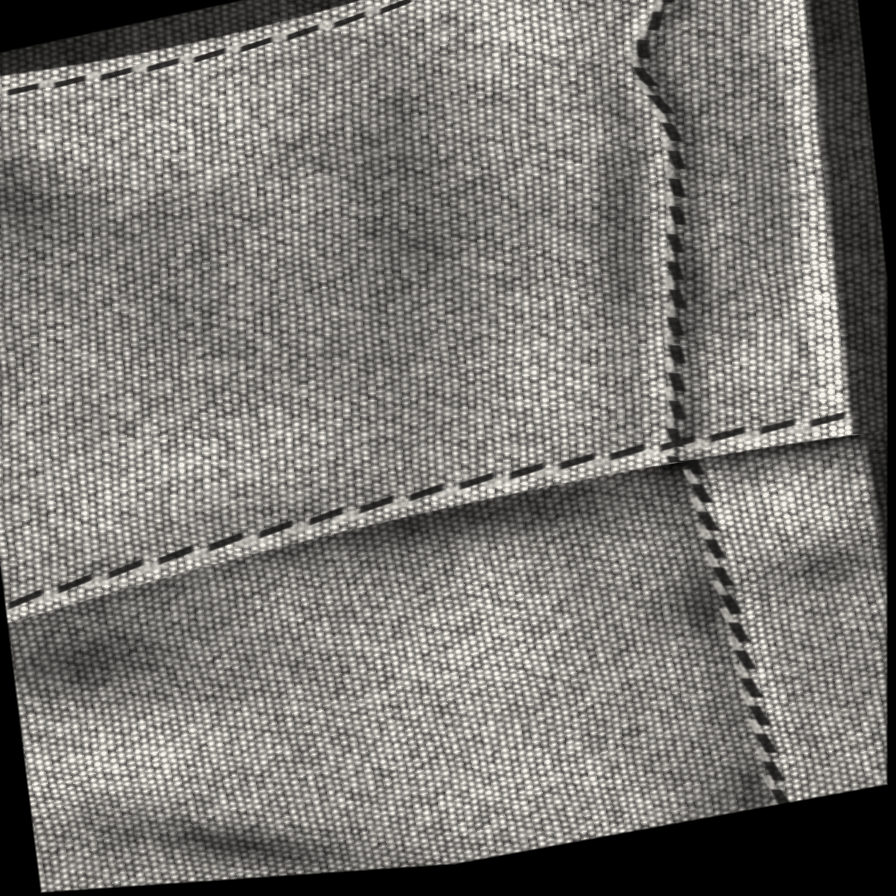
This texture is drawn by a Shadertoy shader. Its source:

```glsl
// Creased grey twill cloth with stitched seams, lying on a black ground.

const float TAU = 6.2831853;

float hash(vec2 p) {
    vec3 q = fract(p.xyx * 0.1031);
    q += dot(q, q.yzx + 33.33);
    return fract((q.x + q.y) * q.z);
}

float noise(vec2 p) {
    vec2 i = floor(p), f = fract(p);
    f = f * f * (3.0 - 2.0 * f);
    return mix(mix(hash(i), hash(i + vec2(1, 0)), f.x),
               mix(hash(i + vec2(0, 1)), hash(i + vec2(1, 1)), f.x), f.y);
}

float fbm(vec2 p) {
    float sum = 0.0, gain = 0.5;
    for (int i = 0; i < 4; i++) {
        sum += gain * noise(p);
        p = mat2(1.6, 1.2, -1.2, 1.6) * p + 7.3;
        gain *= 0.5;
    }
    return sum;
}

// Soft elliptical fold; slope shears it along x.
float fold(vec2 p, vec2 centre, vec2 radius, float slope) {
    vec2 d = p - centre;
    d.y -= slope * d.x;
    d /= radius;
    return exp(-dot(d, d));
}

float ridge(float d, float width) { return exp(-d * d / (width * width)); }

// Signed thread relief: ribbed columns crossed by staggered rows.
float weave(vec2 p, float lean) {
    vec2 q = vec2(p.x + lean * p.y, p.y - lean * p.x);
    q += 0.006 * (vec2(noise(p * 14.0), noise(p * 14.0 + 40.0)) - 0.5);
    q /= vec2(0.0093, 0.0068);
    q.y += 0.5 * floor(q.x);
    float column = -cos(TAU * q.x);
    float row = cos(TAU * q.y);
    float thread = hash(floor(q)) - 0.5;
    return 0.42 * column + 0.42 * row + 0.22 * column * row + 0.65 * thread;
}

// Mask of one slanted dash per step along a seam.
float stitch(float across, float along, float stepLen, float width, float slant) {
    float t = fract(along / stepLen) - 0.5;
    float wobble = hash(vec2(floor(along / stepLen), 3.0)) - 0.5;
    float d = abs(across + slant * t + 0.3 * width * wobble);
    return smoothstep(width, 0.4 * width, d) * smoothstep(0.4, 0.28, abs(t));
}

float topSeam(float x) { return 0.897 + 0.13 * x + 0.2 * x * x; }
float crossSeam(float x) { return 0.323 + 0.31 * x - 0.09 * x * x; }

float sideSeam(float y, float upper) {
    float above = 0.755 - 0.04 * ridge(y - 0.935, 0.055);
    float below = 0.779 + 0.26 * (0.466 - y);
    return mix(below, above, upper);
}

float upperFolds(vec2 p) {
    float s = 0.13 * fold(p, vec2(0.13, 0.86), vec2(0.2, 0.06), 0.15);
    s -= 0.22 * fold(p, vec2(0.0, 0.79), vec2(0.08, 0.05), -0.5);
    s -= 0.13 * fold(p, vec2(0.45, 0.73), vec2(0.09, 0.18), 0.0);
    s -= 0.08 * fold(p, vec2(0.22, 0.68), vec2(0.14, 0.09), 0.0);
    s += 0.13 * fold(p, vec2(0.58, 0.95), vec2(0.09, 0.09), 0.0);
    s += 0.12 * fold(p, vec2(0.14, 0.45), vec2(0.14, 0.06), 0.25);
    s += 0.09 * fold(p, vec2(0.62, 0.58), vec2(0.07, 0.12), 0.0);
    s -= 0.18 * fold(p, vec2(0.695, 0.78), vec2(0.03, 0.15), 0.0);
    s -= 0.08 * fold(p, vec2(0.86, 0.77), vec2(0.05, 0.09), 0.0);
    s += 0.11 * fold(p, vec2(0.86, 0.59), vec2(0.08, 0.05), 0.1);
    return s;
}

float lowerFolds(vec2 p) {
    float s = -0.2 * fold(p, vec2(0.08, 0.26), vec2(0.14, 0.035), 0.2);
    s -= 0.2 * fold(p, vec2(0.55, 0.425), vec2(0.17, 0.03), 0.1);
    s += 0.13 * fold(p, vec2(0.12, 0.14), vec2(0.13, 0.05), 0.15);
    s -= 0.3 * fold(p, vec2(0.28, 0.055), vec2(0.13, 0.023), -0.12);
    s += 0.1 * fold(p, vec2(0.54, 0.27), vec2(0.13, 0.08), 0.2);
    s += 0.11 * fold(p, vec2(0.58, 0.13), vec2(0.14, 0.06), 0.2);
    s -= 0.18 * fold(p, vec2(0.78, 0.32), vec2(0.05, 0.04), 0.3);
    s += 0.18 * fold(p, vec2(0.87, 0.435), vec2(0.08, 0.035), 0.1);
    s -= 0.2 * fold(p, vec2(0.93, 0.37), vec2(0.07, 0.025), 0.2);
    s -= 0.18 * fold(p, vec2(0.82, 0.11), vec2(0.06, 0.03), 0.2);
    return s;
}

void mainImage(out vec4 fragColor, in vec2 fragCoord) {
    vec2 p = fragCoord / iResolution.xy;
    float aa = 1.5 / min(iResolution.x, iResolution.y);

    // Panels on either side of the cross seam
    float cross = p.y - crossSeam(p.x);
    float upper = smoothstep(-aa, aa, cross + 0.022);
    float side = p.x - sideSeam(p.y, upper);
    float top = p.y - topSeam(p.x);
    float relief = mix(weave(p, 0.22), weave(p, 0.05), upper);
    float shade = 0.53 + mix(lowerFolds(p), upperFolds(p), upper);
    shade += 0.22 * (fbm(p * vec2(9.0, 12.0)) - 0.47);

    // Seam swellings and the shadows they cast
    float under = max(-cross - 0.022, 0.0);
    float rightEnd = smoothstep(0.68, 0.78, p.x);
    shade -= (1.0 - upper) * (0.2 * exp(-under / 0.03) + 0.3 * rightEnd * exp(-under / 0.014));
    shade += 0.17 * ridge(cross + 0.011, 0.011);
    shade += 0.14 * ridge(side + 0.02, 0.012) * upper - 0.18 * ridge(side - 0.016, 0.016) * upper;
    shade += (1.0 - upper) * (0.12 * ridge(side - 0.018, 0.016) - 0.12 * ridge(side + 0.024, 0.025));
    shade += 0.13 * ridge(top - 0.003, 0.015);

    // Turned right-hand edge and the darker cloth behind it
    float turned = 0.898 + 0.108 * (1.0 - p.y);
    float lowerEdge = min(0.965 + 0.15 * (0.5 - p.y), 0.99);
    float edge = p.x - mix(lowerEdge, turned, upper);
    shade += 0.24 * ridge(edge + 0.014, 0.022) * upper;
    float behind = smoothstep(-0.006, 0.008, edge);
    behind = max(behind, smoothstep(-aa, aa, top - 0.018));
    shade = mix(shade, 0.1 + 0.17 * fbm(p * 11.0), behind);

    float grain = noise(p * 260.0) - 0.5;
    float light = shade * (1.0 + 0.52 * relief + 0.35 * grain);

    // Stitches: dark needle marks with pale thread between them
    float front = 1.0 - behind;
    float crossDark = stitch(cross, p.x, 0.056, 0.0055, -0.006);
    float crossPale = stitch(cross + 0.006, p.x + 0.028, 0.056, 0.007, 0.004);
    float sideDark = stitch(side, p.y, 0.031, 0.0095, 0.011);
    float sidePale = stitch(side + 0.007, p.y + 0.015, 0.031, 0.007, 0.008);
    float topDark = stitch(top, p.x, 0.052, 0.0045, -0.004);
    float topPale = stitch(top - 0.002, p.x + 0.026, 0.052, 0.006, 0.003);
    float pale = max(max(crossPale, sidePale), topPale);
    float dark = max(max(crossDark, sideDark), topDark);
    dark = max(dark, 0.6 * ridge(side, 0.004) * upper);
    light = mix(light, 0.76 + 0.25 * grain, 0.65 * pale * front);
    light = mix(light, 0.07, 0.85 * dark * front);

    // Outer cut of the cloth
    float inside = p.x - 0.046 + 0.124 * (p.y - 0.004);
    inside = min(inside, min(0.957 + 0.106 * (1.0 - p.y), 0.99) - p.x);
    inside = min(inside, p.y - 0.001 - 0.069 * p.x - 0.115 * max(p.x - 0.508, 0.0));
    inside = min(inside, 0.941 + 0.216 * p.x - p.y);
    light *= smoothstep(-aa, aa, inside);

    fragColor = vec4(clamp(light, 0.0, 0.96) * vec3(1.015, 1.0, 0.965), 1.0);
}
```
